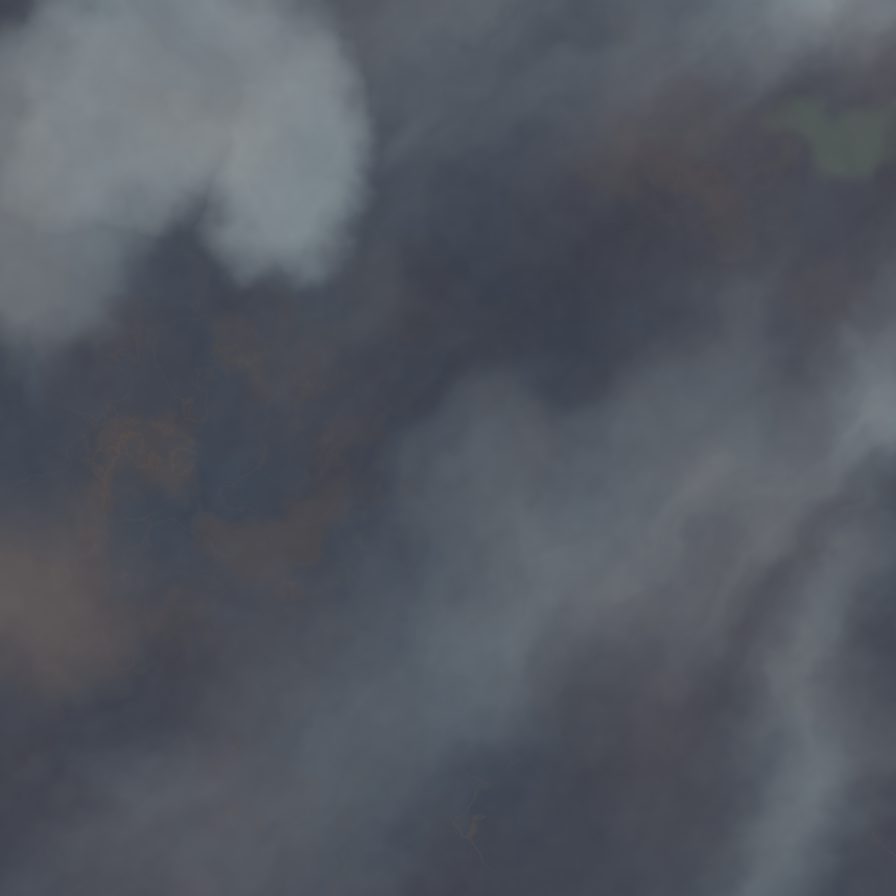
This texture is drawn by a Shadertoy shader. Its source:

```glsl
// Drifting smoke over dark burnt ground, seen from above.
// Soft ellipses, warped by layered cellular noise, set the smoke density;
// thin ridges of the same noise draw faint brown tracks on the ground.

vec3 hash3(vec2 p) {
    vec3 q = fract(p.xyx * vec3(0.1031, 0.1030, 0.0973));
    q += dot(q, q.yxz + 33.33);
    return fract((q.xxy + q.yzz) * q.zyx);
}

// Cellular noise: random cell values blended by distance to jittered centres
float cellNoise(vec2 p) {
    vec2 cell = floor(p), f = fract(p);
    float sum = 0.0, total = 0.0;
    for (int y = -1; y <= 1; y++)
    for (int x = -1; x <= 1; x++) {
        vec2 o = vec2(x, y);
        vec3 h = hash3(cell + o + 50.0);
        vec2 d = o + 0.2 + 0.6 * h.xy - f;
        float w = exp(-6.0 * dot(d, d));
        sum += w * h.z;
        total += w;
    }
    return sum / total;
}

vec2 turn(vec2 p, float angle) {
    float c = cos(angle), s = sin(angle);
    return vec2(c * p.x + s * p.y, c * p.y - s * p.x);
}

float layers(vec2 p) {
    float sum = 0.0, amp = 0.5;
    for (int i = 0; i < 5; i++) {
        sum += amp * cellNoise(p);
        p = turn(p, 0.6) * 2.03 + 7.3;
        amp *= 0.5;
    }
    return sum / 0.97;
}

// Soft ellipse fading out gradually
float haze(vec2 p, vec2 centre, vec2 radii, float angle) {
    vec2 d = turn(p - centre, angle) / radii;
    return exp(-dot(d, d));
}

// Ellipse with a firmer, billowing rim
float billow(vec2 p, vec2 centre, vec2 radii, float angle) {
    return smoothstep(1.25, 0.5, length(turn(p - centre, angle) / radii));
}

// Thin bright line where the noise crosses its middle value
float track(vec2 p, float width) {
    return 1.0 - smoothstep(0.0, width, abs(layers(p) - 0.5));
}

void mainImage(out vec4 fragColor, in vec2 fragCoord) {
    vec2 uv = fragCoord / iResolution.xy;
    vec2 curl = vec2(layers(uv * 5.0), layers(uv * 5.0 + 17.0)) - 0.5;
    vec2 p = uv + 0.17 * curl;
    float wisps = layers(turn(p, 0.8) * vec2(3.0, 7.0) + 3.0);
    float puffs = layers(p * 7.0 + 29.0);

    // Bright plume in the upper left
    float plume = 0.88 * billow(p, vec2(0.32, 0.85), vec2(0.12, 0.18), -0.2);
    plume = max(plume, 0.84 * billow(p, vec2(0.17, 0.91), vec2(0.30, 0.17), 0.65));
    plume = max(plume, 0.62 * billow(p, vec2(0.0, 0.78), vec2(0.19, 0.22), 0.5));

    // Thin veils and diagonal streams
    float veil = 0.30 * haze(p, vec2(0.60, 0.98), vec2(0.38, 0.15), 0.0);
    veil += 0.55 * haze(p, vec2(0.97, 1.03), vec2(0.15, 0.09), 0.0);
    veil += 0.25 * haze(p, vec2(0.50, 0.29), vec2(0.48, 0.14), 0.75);
    veil += 0.27 * haze(p, vec2(0.83, 0.40), vec2(0.17, 0.14), 0.6);
    veil += 0.42 * haze(p, vec2(0.92, 0.18), vec2(0.34, 0.06), 1.2);
    veil += 0.32 * haze(p, vec2(1.02, 0.57), vec2(0.16, 0.08), 1.2);
    float shade = 0.11 * haze(p, vec2(0.62, 0.64), vec2(0.40, 0.09), 0.72);

    float density = 0.12 + veil * (0.55 + 0.9 * wisps) + 0.22 * (wisps - 0.5) - shade;
    density = mix(density, max(density, plume), smoothstep(0.0, 0.5, plume));
    density += (0.08 + 0.24 * plume) * (puffs - 0.5);
    density = clamp(density, -0.03, 1.1);

    vec3 col = mix(vec3(0.218, 0.236, 0.283), vec3(0.53, 0.57, 0.588), density);

    // Shifts between cool blue smoke and warm grey smoke
    float warmth = layers(uv * 3.0 + 41.0) - 0.5;
    col += warmth * vec3(0.07, 0.0, -0.03);

    // Ground showing through the thin places
    float clear = 1.0 - smoothstep(0.1, 0.5, density);
    float soil = smoothstep(0.48, 0.75, layers(p * 9.0 + 61.0));
    float burnt = haze(uv, vec2(0.17, 0.48), vec2(0.22, 0.17), 0.4)
                + 0.6 * haze(uv, vec2(0.75, 0.78), vec2(0.16, 0.10), 0.0)
                + 0.6 * haze(uv, vec2(0.40, 0.36), vec2(0.13, 0.08), 0.3);
    float twigs = track(uv * 17.0 + 5.0, 0.035) * burnt;
    float paths = track(uv * 5.0 + 83.0, 0.008)
                * smoothstep(0.50, 0.65, cellNoise(uv * 6.0 + 9.0))
                * smoothstep(0.4, 0.1, uv.y);
    vec3 brown = vec3(0.40, 0.33, 0.29);
    col = mix(col, brown, clear * (0.28 * soil * (0.25 + burnt) + 0.20 * twigs + 0.32 * paths));
    col = mix(col, vec3(0.41, 0.38, 0.37), 0.6 * haze(p, vec2(0.0, 0.37), vec2(0.10, 0.09), 0.3));
    col = mix(col, vec3(0.34, 0.38, 0.35), 0.6 * billow(p, vec2(0.95, 0.84), vec2(0.09, 0.035), -0.4));

    // Faint fine mottling
    col += 0.022 * (layers(uv * 38.0) - 0.5);
    fragColor = vec4(col, 1.0);
}
```
